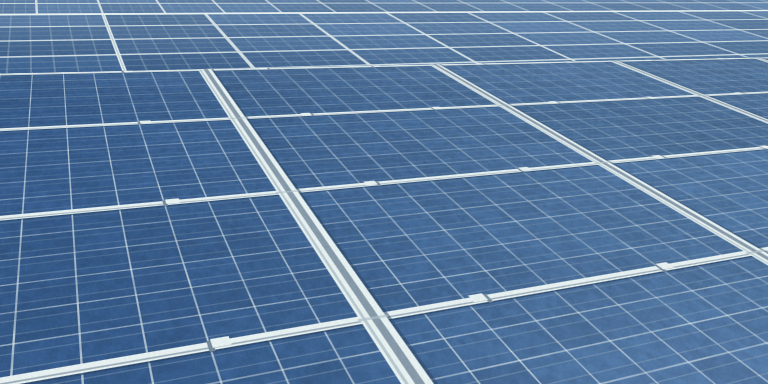
Write a WebGL 2 fragment shader that draws this texture.

```glsl
#version 300 es
precision highp float;
// Field of blue solar panels in perspective: a near array of large panels, far arrays behind.
// Each array is a plane; an inverse projection turns canvas points into panel units,
// where frames, rails, cells and busbars are repeated lines filtered by their footprint.
uniform vec2 u_resolution;
out vec4 outColor;

const vec3 WHITE = vec3(0.90, 0.94, 0.94);
const vec3 SILVER = vec3(0.68, 0.75, 0.78);
const vec3 STEEL = vec3(0.46, 0.54, 0.61);

float hash(vec2 p) {
  return fract(sin(dot(p, vec2(127.1, 311.7))) * 43758.5453);
}

float noise(vec2 p) {
  vec2 i = floor(p), f = fract(p);
  f = f * f * (3.0 - 2.0 * f);
  return mix(mix(hash(i), hash(i + vec2(1, 0)), f.x),
             mix(hash(i + vec2(0, 1)), hash(i + vec2(1, 1)), f.x), f.y);
}

// Coverage of a band of given half width; thinner than a pixel, it fades instead
float band(float d, float halfWidth, float pixel) {
  float w = max(halfWidth, 0.5 * pixel);
  return clamp((w - abs(d)) / pixel + 0.5, 0.0, 1.0) * min(1.0, 2.0 * halfWidth / pixel);
}

// Signed distance to the nearest integer
float nearest(float x) {
  return x - floor(x + 0.5);
}

// Plane coordinates of a canvas point
vec2 unproject(mat3 plane, vec2 p) {
  vec3 q = inverse(plane) * vec3(p, 1.0);
  return q.xy / q.z;
}

vec3 glass(vec2 p) {
  vec3 c = mix(vec3(0.205, 0.345, 0.525), vec3(0.30, 0.44, 0.60), smoothstep(0.2, 2.2, p.x + 0.5 * p.y));
  c = mix(c, vec3(0.33, 0.47, 0.64), 0.7 * smoothstep(0.9, 2.0, p.x) * smoothstep(0.35, 0.0, p.y));
  return mix(c, vec3(0.38, 0.51, 0.66), smoothstep(0.72, 1.05, p.y));
}

vec3 nearArray(vec2 g, vec2 px, vec2 p) {
  vec2 cell = g * vec2(10, 6), cellPx = px * vec2(10, 6);
  vec3 c = glass(p);
  // Crystal mottling and tone of each cell and panel
  c *= 1.0 + 0.06 * (hash(floor(cell)) - 0.5) + 0.07 * (hash(floor(g) + 7.0) - 0.5);
  c *= 1.0 + 0.10 * (noise(cell * vec2(7, 5)) - 0.5);
  // Two busbars per cell, then the cell gaps
  float bus = band(abs(nearest(cell.y - 0.5)) - 0.22, 0.012, cellPx.y);
  c = mix(c, SILVER, 0.38 * bus);
  float wear = 0.65 + 0.35 * noise(cell * 1.7);
  c = mix(c, WHITE, 0.75 * wear * band(nearest(cell.x), 0.017, cellPx.x));
  c = mix(c, WHITE, 0.60 * wear * band(nearest(cell.y), 0.022, cellPx.y));
  // Row frames with a shaded seam
  float row = nearest(g.y), rail = nearest(g.x);
  c = mix(c, vec3(0.17, 0.27, 0.39), 0.7 * band(row + 0.022, 0.008, px.y));
  c = mix(c, WHITE, band(row, 0.021, px.y));
  c = mix(c, STEEL, 0.65 * band(row + 0.008, 0.004, px.y));
  // Clamps holding the frames, two per panel
  float clampX = abs(fract(g.x) - 0.475) - 0.245;
  c = mix(c, STEEL, band(clampX + 0.018, 0.005, px.x) * band(row, 0.027, px.y));
  c = mix(c, WHITE, band(clampX, 0.016, px.x) * band(row - 0.012, 0.022, px.y));
  // Double rails with a channel between
  c = mix(c, vec3(0.18, 0.28, 0.40), 0.6 * band(rail - 0.027, 0.006, px.x));
  c = mix(c, WHITE, band(rail, 0.026, px.x));
  c = mix(c, SILVER, 0.85 * band(rail + 0.017, 0.003, px.x));
  c = mix(c, STEEL, 0.85 * band(rail - 0.004, 0.008, px.x));
  return mix(c, SILVER, 0.7 * band(rail, 0.03, px.x) * band(row, 0.007, px.y));
}

vec3 farArray(vec2 g, vec2 px, vec2 p) {
  // The last array has narrower panels
  float scale = g.y > 4.0 ? 1.65 : 1.0;
  g.x *= scale;
  px.x *= scale;
  vec3 c = glass(p);
  c *= 1.0 + 0.10 * (hash(floor(g)) - 0.5);
  c = mix(c, SILVER, 0.35 * band(nearest(g.x * 6.0), 0.04, px.x * 6.0));
  c = mix(c, SILVER, 0.40 * band(nearest(g.y * 3.0), 0.05, px.y * 3.0));
  c = mix(c, WHITE, 0.80 * band(nearest(g.y), 0.045, px.y));
  float rail = nearest(g.x);
  c = mix(c, WHITE, band(rail, 0.017, px.x));
  c = mix(c, STEEL, 0.5 * band(rail, 0.004, px.x));
  return mix(c, WHITE, band(g.y - 4.0, 0.08, px.y));
}

void main() {
  vec2 p = gl_FragCoord.xy / u_resolution.y;
  // Columns: one panel across, one panel up, the origin corner
  mat3 nearPlane = mat3(1.580, 0.2741, 0.2975, 0.0454, 0.508, 0.358, 0.9714, 0.1719, 1.0);
  mat3 farPlane = mat3(0.371, 0.0542, 0.0543, 0.005, 0.1071, 0.072, 0.3255, 0.8125, 1.0);
  vec2 a = unproject(nearPlane, p), b = unproject(farPlane, p);
  vec2 aPx = fwidth(a), bPx = fwidth(b);

  float beyond = clamp((a.y - 3.025) / aPx.y + 0.5, 0.0, 1.0);
  vec3 color = mix(nearArray(a, aPx, p), farArray(b, bPx, p), beyond);
  // Fine grain
  color += 0.025 * (noise(p * 190.0) - 0.5);
  outColor = vec4(color, 1.0);
}
```
